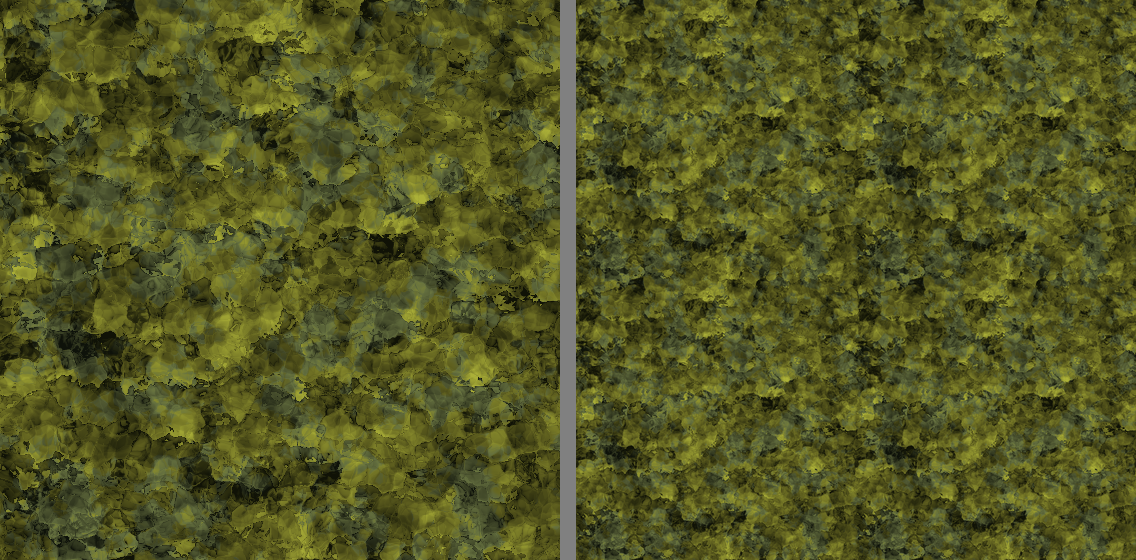
Left: one tile. Right: repeated 2 by 2.
Give the GLSL for this texture, as a WebGL 2 fragment shader.

```glsl
#version 300 es
precision highp float;
// Tiling mossy ground: broken olive lumps covered in translucent flakes.

uniform vec2 u_resolution;
out vec4 fragColor;

const vec3 SHADOW = vec3(0.025, 0.035, 0.010);
const vec3 OLIVE = vec3(0.335, 0.336, 0.108);
const vec3 LIME = vec3(0.670, 0.690, 0.220);
const vec3 COOL_TINT = vec3(0.90, 1.00, 1.85);
const vec2 LARGE_LUMPS = vec2(8.0, 9.0);    // repeats per tile
const vec2 SMALL_LUMPS = vec2(14.0, 16.0);
const float FLAKE_COUNT = 22.0;             // repeats of the coarsest flakes
const float FLAKE_STEP = 8.0;               // extra repeats per layer
const int FLAKE_LAYERS = 5;
const float FLAKE_CONTRAST = 0.17;
const float FLAKE_SHIFT = 0.55;             // how far flakes tear the lumps
const float CRINKLE = 0.15;
const float BROAD_CONTRAST = 0.28;
const float PIT_DEPTH = 0.30;
const float BASE_TONE = 0.555;

struct Cell {
  vec2 offset;  // from the cell's site, in cell units
  float edge;   // grows from zero at the border
  float id;
};

float hash(vec2 p) {
  return fract(sin(dot(p, vec2(127.1, 311.7))) * 43758.5453);
}

vec2 hash2(vec2 p) {
  return vec2(hash(p), hash(p + vec2(37.3, 17.9)));
}

// Value noise that wraps after a whole number of repeats
float noise(vec2 uv, float count, float seed) {
  vec2 p = uv * count, i = floor(p), f = p - i;
  f = f * f * (3.0 - 2.0 * f);
  vec2 a = mod(i, count) + seed, b = mod(i + 1.0, count) + seed;
  return mix(mix(hash(a), hash(vec2(b.x, a.y)), f.x),
             mix(hash(vec2(a.x, b.y)), hash(b), f.x), f.y);
}

float fbm(vec2 uv, float count, float seed) {
  float sum = 0.0, weight = 0.5;
  for (int i = 0; i < 4; i++) {
    sum += weight * noise(uv, count, seed + float(i) * 5.3);
    count *= 2.0;
    weight *= 0.5;
  }
  return sum / 0.9375;
}

vec2 warp(vec2 uv, float count, float amount, float seed) {
  return uv + amount * (vec2(fbm(uv, count, seed), fbm(uv, count, seed + 61.0)) - 0.5);
}

// Nearest cell of a wrapping jittered grid
Cell nearestCell(vec2 uv, vec2 count, float seed) {
  vec2 p = uv * count, base = floor(p);
  float near = 9.0, next = 9.0;
  Cell cell = Cell(vec2(0.0), 0.0, 0.0);
  for (int y = -1; y <= 1; y++) {
    for (int x = -1; x <= 1; x++) {
      vec2 grid = base + vec2(x, y);
      vec2 key = mod(grid, count) + seed;
      vec2 offset = p - grid - 0.04 - 0.92 * hash2(key);
      float d = length(offset);
      if (d < near) {
        next = near;
        near = d;
        cell.offset = offset;
        cell.id = hash(key + 71.7);
      } else {
        next = min(next, d);
      }
    }
  }
  cell.edge = next - near;
  return cell;
}

// Bright lower rim, soft upper shade and a dark crease that comes and goes
float lumpShade(vec2 uv, vec2 count, float seed, float broken) {
  Cell lump = nearestCell(uv, count, seed);
  float facing = lump.offset.y / (length(lump.offset) + 0.1);
  float rim = 0.27 * max(-facing, 0.0) * exp(-lump.edge * 6.0);
  float shade = 0.20 * max(facing, 0.0) * exp(-lump.edge * 5.0);
  float crease = 0.25 * exp(-lump.edge * 20.0);
  return (rim - shade - crease) * broken - 0.09 * lump.offset.y + 0.08 * (lump.id - 0.5);
}

void main() {
  vec2 uv = gl_FragCoord.xy / u_resolution;
  float pixel = 1.0 / min(u_resolution.x, u_resolution.y);
  float tone = BASE_TONE + BROAD_CONTRAST * (fbm(uv, 6.0, 3.0) - 0.5);

  // Translucent flakes with crinkled, lit edges
  vec2 flakeUv = warp(warp(uv, 12.0, 0.03, 19.0), 44.0, 0.012, 67.0);
  float crinkled = smoothstep(0.42, 0.62, fbm(uv, 14.0, 79.0));
  float coolness = fbm(uv, 14.0, 83.0) - 0.5;
  vec2 tear = vec2(0.0);
  for (int i = 0; i < FLAKE_LAYERS; i++) {
    float count = FLAKE_COUNT + FLAKE_STEP * float(i);
    Cell flake = nearestCell(flakeUv, vec2(count), 90.0 + 13.0 * float(i));
    float inside = smoothstep(0.0, 2.0 * count * pixel, flake.edge);
    float facing = -flake.offset.y / (length(flake.offset) + 0.1);
    float fold = exp(-flake.edge * 11.0) * step(0.5, flake.id);
    tone += FLAKE_CONTRAST * (flake.id - 0.5) * inside;
    tone += CRINKLE * crinkled * facing * fold * inside;
    coolness += 0.20 * (fract(flake.id * 7.0) - 0.5) * inside;
    tear += flake.offset / count * inside;
  }
  tear *= FLAKE_SHIFT;

  // Lumps of two sizes, with borders torn by the flakes
  vec2 lumpUv = warp(warp(uv, 5.0, 0.16, 11.0), 20.0, 0.03, 23.0) - tear;
  float relief = smoothstep(0.30, 0.65, noise(uv, 9.0, 31.0));
  tone += lumpShade(lumpUv, LARGE_LUMPS, 41.0, mix(0.25, 1.15, relief));
  tone += lumpShade(lumpUv, SMALL_LUMPS, 53.0, mix(0.75, 0.1, relief));

  // Small scattered pits with flaky outlines
  float pit = fbm(uv - tear, 24.0, 101.0) + 0.22 * (noise(uv, 8.0, 113.0) - 0.5);
  tone -= PIT_DEPTH * smoothstep(0.64, 0.80, pit);

  // Colour ramp with cool green patches
  tone = clamp(tone, 0.06, 1.0);
  vec3 color = mix(SHADOW, OLIVE, min(tone * 2.0, 1.0));
  color = mix(color, LIME, max(tone * 2.0 - 1.0, 0.0));
  float cool = smoothstep(0.0, 0.16, coolness) * (1.0 - smoothstep(0.62, 0.82, tone));
  color *= mix(vec3(1.0), COOL_TINT, 0.9 * cool);
  fragColor = vec4(color, 1.0);
}
```
